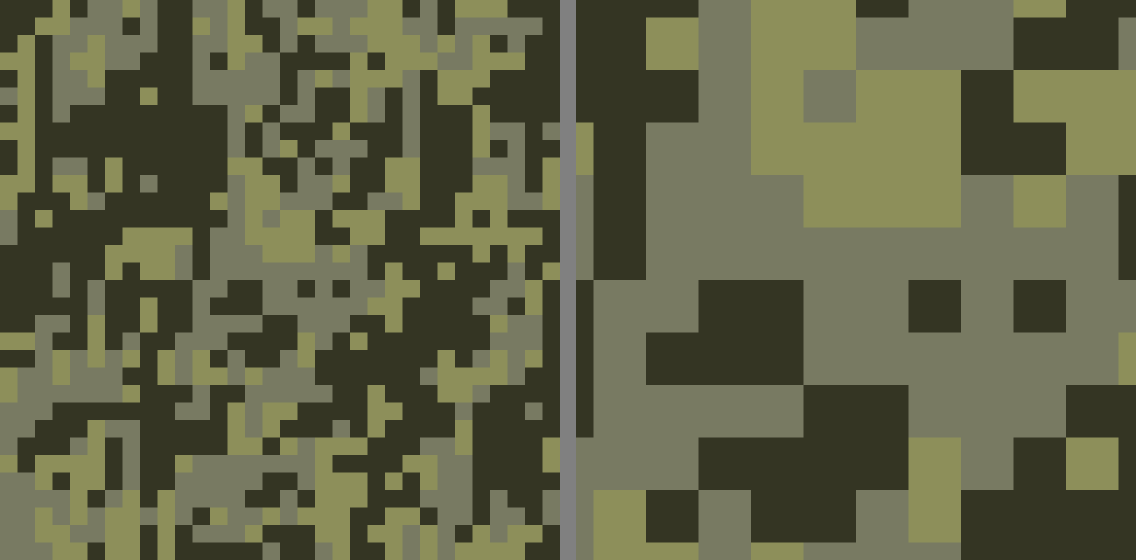
Left: the whole. Right: its middle third, enlarged.
Give the GLSL for this pattern, as a Shadertoy shader.

```glsl
#define CELLS 32.0         // cells across the canvas
#define OLIVE_SHARE 0.26   // area covered by olive
#define GREY_SHARE 0.25    // area covered by grey
#define OLIVE_LINK 0.38    // chance that an olive cell joins a neighbour
#define GREY_LINK 0.64     // same for grey, giving larger clumps
#define VERTICAL 0.6       // part of the joins that run vertically
#define SEED 17u

const vec3 DARK  = vec3(0.202, 0.206, 0.138);
const vec3 OLIVE = vec3(0.553, 0.561, 0.353);
const vec3 GREY  = vec3(0.470, 0.480, 0.384);

// Integer hash of a cell and a channel, in 0..1
float hash(ivec2 cell, uint channel) {
    uvec2 c = uvec2(cell + 4096);
    uint h = c.x * 1597u + c.y * 51749u + (channel + SEED) * 83492u;
    h = (h ^ (h >> 16)) * 0x7feb352du;
    h = (h ^ (h >> 15)) * 0x846ca68bu;
    return float((h ^ (h >> 16)) >> 8) / 16777216.0;
}

// Random value shared by cells whose chains of links end at the same root
float clumpValue(ivec2 cell, float link, uint channel) {
    for (int i = 0; i < 10; i++) {
        float r = hash(cell, channel);
        if (r > link) break;
        cell -= r < link * VERTICAL ? ivec2(0, 1) : ivec2(1, 0);
    }
    return hash(cell, channel + 1u);
}

// Olive specks lie over grey clumps on the dark ground
vec3 cellColour(ivec2 cell) {
    if (clumpValue(cell, OLIVE_LINK, 0u) < OLIVE_SHARE) return OLIVE;
    float greyChance = GREY_SHARE / (1.0 - OLIVE_SHARE);
    return clumpValue(cell, GREY_LINK, 8u) < greyChance ? GREY : DARK;
}

void mainImage(out vec4 fragColor, in vec2 fragCoord) {
    float pixel = CELLS / iResolution.y;
    vec2 p = fragCoord * pixel;

    // Box-filtered blend of the four cells around the nearest corner
    vec2 corner = floor(p + 0.5);
    vec2 t = clamp((p - corner) / pixel + 0.5, 0.0, 1.0);
    ivec2 c = ivec2(corner);
    vec3 below = mix(cellColour(c - 1), cellColour(c - ivec2(0, 1)), t.x);
    vec3 above = mix(cellColour(c - ivec2(1, 0)), cellColour(c), t.x);
    fragColor = vec4(mix(below, above, t.y), 1.0);
}
```
